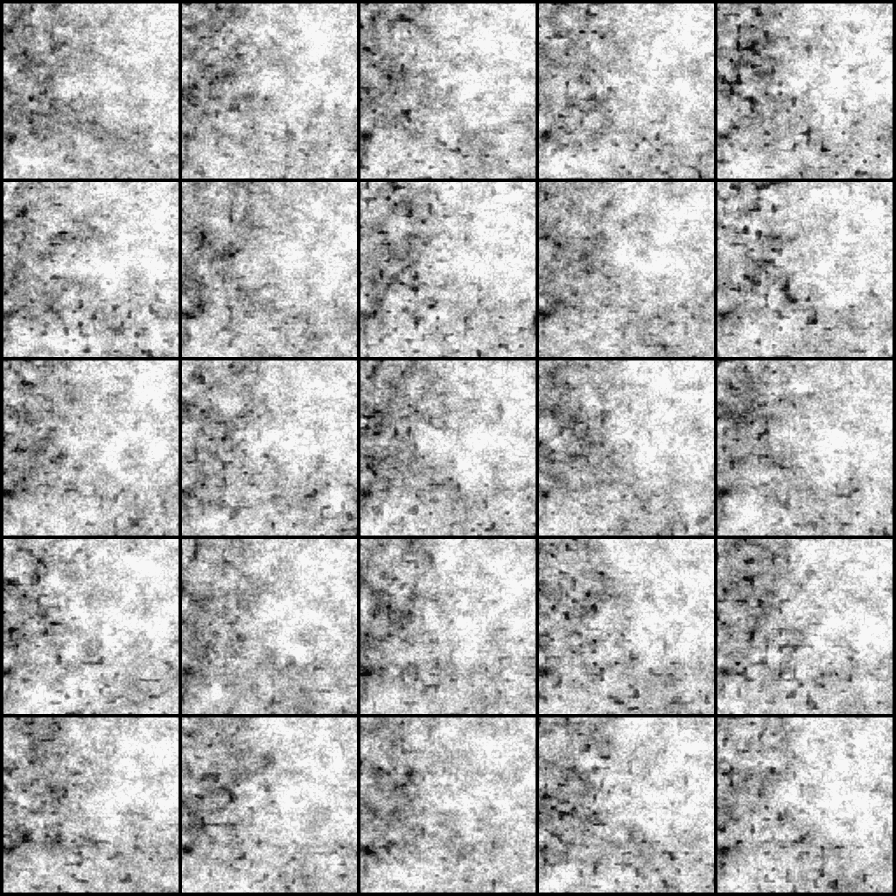
Give the GLSL for this texture, as a WebGL 1 fragment shader.

```glsl
precision highp float;

uniform vec2 u_resolution;

const float TILES = 5.0;          // repeats across and down
const float LINE = 0.0039;        // grid line width, in canvas units
const float PITCH = (1.0 - LINE) / TILES;
const float BRIGHT = 0.90;        // tone of the pale upper right area
const float LEFT_SHADE = 0.27;    // darkening of the left side
const float BAND_SHADE = 0.13;    // darkening of the lower band
const float SHARED_MOTTLE = 0.60; // blotches common to all tiles
const float OWN_MOTTLE = 0.90;    // blotches unique to each tile
const float SPECK_DEPTH = 0.42;
const float GRAIN_DEPTH = 0.30;
const float TILE_JITTER = 0.04;   // brightness change between tiles

float hash(vec2 p) {
  vec3 q = fract(vec3(p.xyx) * 0.1031);
  q += dot(q, q.yzx + 33.33);
  return fract((q.x + q.y) * q.z);
}

float noise(vec2 p) {
  vec2 i = floor(p);
  vec2 f = fract(p);
  f = f * f * (3.0 - 2.0 * f);
  float low = mix(hash(i), hash(i + vec2(1.0, 0.0)), f.x);
  float high = mix(hash(i + vec2(0.0, 1.0)), hash(i + vec2(1.0, 1.0)), f.x);
  return mix(low, high, f.y);
}

// Zero-centred fractal noise with strong fine octaves
float mottle(vec2 p) {
  float sum = 0.0;
  float total = 0.0;
  float weight = 1.0;
  for (int i = 0; i < 5; i++) {
    sum += weight * (noise(p) - 0.5);
    total += weight;
    weight *= 0.78;
    p = p * 1.83 + 17.3;
  }
  return sum / total;
}

float spot(vec2 p, vec2 center, vec2 size) {
  vec2 d = (p - center) / size;
  return exp(-dot(d, d));
}

// Darkness of the left side, shared by every tile
float leftShade(vec2 p) {
  float reach = 0.50 + 0.12 * (0.5 - p.y);
  float side = 1.0 - smoothstep(reach - 0.24, reach + 0.16, p.x);
  return side * smoothstep(0.08, 0.36, p.y);
}

float tileTone(vec2 p, vec2 id) {
  vec2 seed = 131.0 * (id + 1.0);
  float variation = hash(seed + 5.7);

  // Large light and dark areas with a ragged boundary
  vec2 warp = 0.22 * vec2(mottle(p * 6.0 + seed), mottle(p * 6.0 + seed + 43.0));
  float shade = leftShade(p + warp);
  float band = 1.0 - smoothstep(0.22, 0.46, p.y + 0.12 * (p.x - 0.5) + warp.y);
  band *= 0.65 + 0.35 * smoothstep(0.15, 0.45, p.x);
  float tone = BRIGHT - LEFT_SHADE * shade - BAND_SHADE * band * (1.0 - shade);
  tone += TILE_JITTER * (variation - 0.5);

  // Blotches, stretched a little sideways
  vec2 q = p * vec2(8.0, 9.5);
  float contrast = 0.85 + 0.35 * shade;
  tone += contrast * SHARED_MOTTLE * mottle(q + 7.0);
  tone += contrast * OWN_MOTTLE * mottle(q * 1.25 + seed);

  // Small dark specks and fine grain
  float speck = noise(p * vec2(25.0, 31.0) + seed + 61.0);
  speck = smoothstep(0.66, 0.98, speck) * (0.5 + 0.5 * max(shade, band));
  tone -= SPECK_DEPTH * (0.7 + 0.6 * variation) * speck;
  tone += GRAIN_DEPTH * (noise(p * 100.0 + seed) - 0.5);

  // Marks that recur in every tile
  tone -= 0.60 * spot(p, vec2(0.03, 0.24), vec2(0.045, 0.035));
  tone -= 0.28 * spot(p, vec2(0.025, 0.15), vec2(0.022, 0.06));
  tone += 0.32 * spot(p, vec2(0.015, 0.31), vec2(0.035, 0.028));
  tone -= 0.32 * variation * spot(p, vec2(0.30, 0.69), vec2(0.045, 0.025));
  return clamp(tone, 0.04, 0.97);
}

void main() {
  vec2 uv = gl_FragCoord.xy / u_resolution;
  vec2 grid = (uv - 0.5 * LINE) / PITCH;
  vec2 id = floor(grid);
  vec2 p = (fract(grid) * PITCH - 0.5 * LINE) / (PITCH - LINE);

  // Black grid lines with smooth edges
  vec2 lineDist = abs(fract(grid + 0.5) - 0.5) * PITCH;
  vec2 edge = 0.5 / u_resolution;
  vec2 inside = smoothstep(0.5 * LINE - edge, 0.5 * LINE + edge, lineDist);

  gl_FragColor = vec4(vec3(tileTone(p, id) * inside.x * inside.y), 1.0);
}
```
